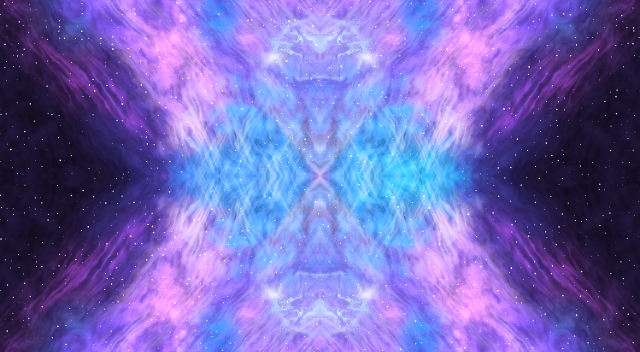
Reproduce this background procedurally as a WebGL 1 fragment shader.

```glsl
precision highp float;
uniform vec2 u_resolution;

const vec3 NIGHT = vec3(0.095, 0.07, 0.18);
const vec3 DUSK = vec3(0.22, 0.19, 0.54);
const vec3 VIOLET = vec3(0.50, 0.33, 0.95);
const vec3 ORCHID = vec3(0.86, 0.54, 0.95);
const vec3 MAGENTA = vec3(0.46, 0.16, 0.50);
const vec3 AZURE = vec3(0.19, 0.53, 0.98);
const vec3 CYAN = vec3(0.06, 0.68, 0.97);
const vec3 LILAC = vec3(0.74, 0.68, 0.98);
const vec3 BLUSH = vec3(0.95, 0.82, 1.0);
const vec3 ICE = vec3(0.78, 0.92, 1.0);
const vec3 TEAL = vec3(0.08, 0.22, 0.24);
const float WARP = 0.06;
const float FLOW_BEND = 0.68;
const float CLOUD_EDGE = 0.44;
const float VEE_SLOPE = 0.75;
const float STAR_CELLS = 60.0;
const float STAR_SHARE = 0.26;

vec2 hash2(vec2 p) {
  p = vec2(dot(p, vec2(127.1, 311.7)), dot(p, vec2(269.5, 183.3)));
  return fract(sin(p) * 43758.5);
}
float gradientNoise(vec2 p) {
  vec2 i = floor(p), f = fract(p);
  vec2 u = f * f * f * (f * (f * 6.0 - 15.0) + 10.0);
  vec2 e = vec2(1.0, 0.0);
  float a = dot(hash2(i) * 2.0 - 1.0, f);
  float b = dot(hash2(i + e.xy) * 2.0 - 1.0, f - e.xy);
  float c = dot(hash2(i + e.yx) * 2.0 - 1.0, f - e.yx);
  float d = dot(hash2(i + e.xx) * 2.0 - 1.0, f - e.xx);
  return mix(mix(a, b, u.x), mix(c, d, u.x), u.y);
}
float fbm(vec2 p) {
  float sum = 0.0, amp = 0.6;
  for (int i = 0; i < 5; i++) {
    sum += amp * gradientNoise(p);
    p = mat2(1.6, 1.2, -1.2, 1.6) * p + 3.7;
    amp *= 0.56;
  }
  return sum;
}
// Fine broken fibres: long along y, narrow across x
float fibres(vec2 p) {
  float n = gradientNoise(p) + 0.6 * gradientNoise(p * vec2(2.3, 1.6) + 5.3);
  float gaps = smoothstep(-0.25, 0.3, gradientNoise(p * vec2(0.4, 0.9) + 11.0));
  return gaps * pow(max(1.0 - 1.5 * abs(n), 0.0), 3.0);
}
float blob(vec2 p, vec2 center, vec2 radius) {
  vec2 d = (p - center) / radius;
  return exp(-dot(d, d));
}
float stars(vec2 p) {
  vec2 cell = floor(p * STAR_CELLS);
  vec2 pick = hash2(cell + 17.0);
  vec2 center = 0.25 + 0.5 * hash2(cell + 53.0);
  float radius = mix(0.12, 0.23, pick.y * pick.y);
  float d = length(fract(p * STAR_CELLS) - center);
  return step(pick.x, STAR_SHARE) * smoothstep(radius, 0.0, d) * (0.2 + 0.8 * pick.y);
}

void main() {
  vec2 p = (gl_FragCoord.xy - 0.5 * u_resolution) / u_resolution.y;
  vec2 q = abs(p);
  vec2 w = q + WARP * vec2(fbm(q * 5.0), fbm(q * 5.0 + 9.0));
  vec2 v = mix(q, w, 0.5);
  float s = w.x - FLOW_BEND * (sqrt(w.y * w.y + 0.02) - 0.141);
  float slant = v.x - 0.85 * v.y;
  float cloud = fbm(vec2(slant * 7.0, w.y * 5.0) + 2.0);
  float detail = fbm(w * 14.0 + 4.0);
  float grain = fbm(vec2((w.x - 0.5 * w.y) * 55.0, w.y * 24.0));
  float sweep = fibres(vec2(slant * 28.0, v.y * 6.0));
  float steep = fibres(vec2((v.x - 0.35 * v.y) * 38.0, v.y * 7.0 + 3.0));
  float cross = fibres(vec2((v.x + 0.5 * v.y) * 32.0, v.y * 5.0 + 8.0));
  // Violet and orchid clouds with blue pockets
  float pink = blob(q, vec2(0.48, 0.35), vec2(0.17, 0.16))
    + blob(q, vec2(0.36, 0.16), vec2(0.11, 0.09))
    + 0.9 * blob(q, vec2(0.20, 0.42), vec2(0.06, 0.06));
  vec3 col = mix(VIOLET, ORCHID, smoothstep(0.0, 1.0, 0.12 + 0.6 * pink + 1.5 * cloud + 0.8 * detail));
  float pocket = blob(q, vec2(0.29, 0.46), vec2(0.06, 0.09))
    + 0.6 * blob(q, vec2(0.08, 0.24), vec2(0.16, 0.07));
  col = mix(col, AZURE, clamp(pocket * (0.8 + 2.0 * detail), 0.0, 1.0));
  // Blue heart with a brighter right side
  float heart = blob(w, vec2(0.11, 0.04), vec2(0.21, 0.20)) + 0.8 * blob(q, vec2(0.30, 0.0), vec2(0.15, 0.08));
  col = mix(col, AZURE, smoothstep(0.2, 0.75, heart + 0.9 * detail));
  float rightGlow = blob(vec2(p.x, q.y), vec2(0.28, 0.0), vec2(0.19, 0.10));
  col = mix(col, CYAN, clamp(rightGlow * (1.1 + detail), 0.0, 1.0));
  // Soft lilac cross spreading from the centre
  float side = VEE_SLOPE * q.y - q.x + 0.25 * detail * q.y;
  float reach = smoothstep(0.30, 0.08, q.y);
  float veeRays = fibres(vec2(side * 34.0, q.y * 5.0));
  col = mix(col, LILAC, reach * smoothstep(-0.03, 0.03, side) * (0.5 + 0.5 * veeRays));
  col = mix(col, BLUSH, 0.4 * reach * smoothstep(0.03, 0.0, abs(side)));
  col = mix(col, ORCHID, 0.5 * blob(q, vec2(0.0), vec2(0.05, 0.02)));
  // Cloud texture, crossing rays and pale streaks
  col *= 1.04 + 0.55 * detail + 0.2 * cloud + 0.4 * grain;
  col = mix(col, BLUSH, 0.45 * sweep * smoothstep(0.1, 0.3, q.y));
  float rayZone = blob(q, vec2(0.20, 0.08), vec2(0.22, 0.19));
  col = mix(col, ICE, rayZone * clamp(0.14 + 0.55 * (cross + steep) + 0.3 * grain, 0.0, 0.9));
  float streakZone = blob(q, vec2(0.36, 0.14), vec2(0.09, 0.10));
  col = mix(col, BLUSH, streakZone * clamp(0.22 + steep + 0.5 * grain, 0.0, 1.0));
  // Looping wisps above and below
  float loops = fibres(w * 15.0 + 2.5 * vec2(detail, cloud));
  float arch = abs(length((w - vec2(0.0, 0.37)) / vec2(0.13, 0.08)) - 1.0);
  float wispZone = blob(q, vec2(0.06, 0.38), vec2(0.12, 0.09));
  col = mix(col, ICE, wispZone * min(0.35 + 0.9 * loops, 1.0));
  col = mix(col, ICE, (0.1 + 0.6 * cross) * smoothstep(0.15, 0.0, arch));
  col = mix(col, vec3(1.0), 0.8 * blob(w, vec2(0.14, 0.34), vec2(0.04, 0.018)));
  // Dark flanks with slanting glows
  float edge = s + 0.16 * cloud + 0.14 * detail;
  vec3 flank = mix(DUSK, NIGHT, smoothstep(CLOUD_EDGE - 0.02, CLOUD_EDGE + 0.2, edge));
  flank += TEAL * blob(q, vec2(0.69, 0.45), vec2(0.12, 0.09)) * (0.5 + detail);
  float band = exp(-pow((slant - 0.44) / 0.11, 2.0)) * smoothstep(0.02, 0.16, q.y);
  flank += MAGENTA * band * max(0.22 + 0.6 * sweep + 0.6 * cloud, 0.0);
  flank *= 1.0 + 0.9 * detail + 0.5 * grain;
  float flankMask = smoothstep(CLOUD_EDGE - 0.10, CLOUD_EDGE + 0.06, edge);
  col = mix(col, flank, flankMask);
  col += stars(p) * mix(0.55, 0.9, flankMask);
  gl_FragColor = vec4(clamp(col, 0.0, 1.0), 1.0);
}
```
